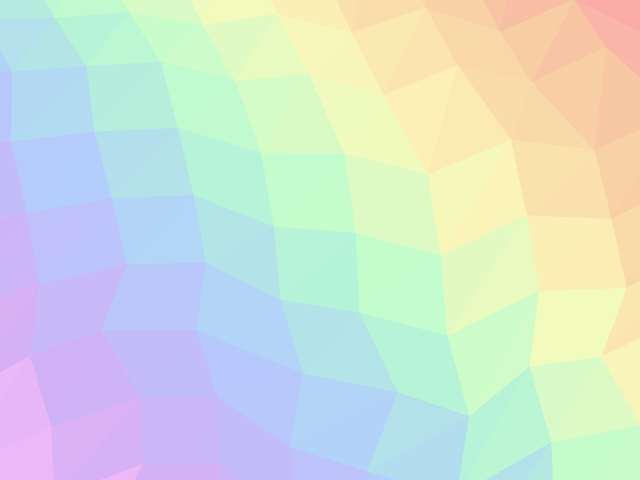
A WebGL 1 fragment shader for this background:

```glsl
precision highp float;
uniform vec2 u_resolution;

const vec2 CELL = vec2(0.1736, 0.153);

// Pastel spectrum along the diagonal
void addStop(inout vec3 color, vec3 next, float from, float to, float t) {
  color = mix(color, next, clamp((t - from) / (to - from), 0.0, 1.0));
}

vec3 spectrum(vec2 p) {
  float t = p.x - p.y;
  vec3 color = vec3(0.93, 0.72, 0.97);
  addStop(color, vec3(0.83, 0.69, 0.96), -0.90, -0.68, t);
  addStop(color, vec3(0.76, 0.74, 0.98), -0.68, -0.40, t);
  addStop(color, vec3(0.70, 0.81, 0.99), -0.40, -0.21, t);
  addStop(color, vec3(0.70, 0.87, 0.93), -0.21, -0.06, t);
  addStop(color, vec3(0.71, 0.95, 0.85), -0.06, 0.10, t);
  addStop(color, vec3(0.77, 0.99, 0.80), 0.10, 0.25, t);
  addStop(color, vec3(0.86, 0.98, 0.77), 0.25, 0.38, t);
  addStop(color, vec3(0.95, 0.98, 0.74), 0.38, 0.52, t);
  addStop(color, vec3(0.99, 0.95, 0.72), 0.52, 0.63, t);
  addStop(color, vec3(0.98, 0.87, 0.67), 0.63, 0.82, t);
  addStop(color, vec3(0.97, 0.80, 0.64), 0.82, 1.05, t);
  addStop(color, vec3(0.98, 0.68, 0.66), 1.05, 1.27, t);
  return color;
}

// Mesh corner for a lattice index, bent by layered waves
vec2 node(vec2 g) {
  float topRows = 1.0 - smoothstep(1.0, 2.0, g.y);
  float lowRows = smoothstep(2.0, 5.0, g.y);
  vec2 bend = vec2(0.113 - 0.2 * exp(-0.4 * g.y), 0.04 * exp(-3.0 * g.y * g.y));
  bend.x -= topRows * (0.02 + 0.019 * (g.x - 3.5));
  bend.x += 0.048 * lowRows * sin(1.05 * (g.x - 2.5)) * cos(2.1 * (g.y - 5.0));
  bend.y += (0.007 + 0.0156 * g.y) * sin(0.95 * (g.x - 3.0));
  bend.y -= 0.0043 * g.x * cos(3.14159 * g.x);
  return g * CELL + bend;
}

float side(vec2 a, vec2 b, vec2 p) {
  vec2 e = b - a, d = p - a;
  return e.x * d.y - e.y * d.x;
}

bool inTriangle(vec2 p, vec2 a, vec2 b, vec2 c) {
  return min(side(a, b, p), min(side(b, c, p), side(c, a, p))) >= 0.0;
}

// Flat colour of the facet that holds p
vec3 facet(vec2 p) {
  vec2 g = p / CELL;
  for (int i = 0; i < 5; i++) g += 0.8 * (p - node(g)) / CELL;
  vec2 base = floor(g);
  vec3 color = spectrum(p);
  for (int j = -1; j <= 1; j++) {
    for (int i = -1; i <= 1; i++) {
      vec2 id = base + vec2(float(i), float(j));
      vec2 a = node(id);
      vec2 b = node(id + vec2(1.0, 0.0));
      vec2 c = node(id + vec2(0.0, 1.0));
      vec2 d = node(id + 1.0);
      if (inTriangle(p, a, b, c)) color = spectrum((a + b + c) / 3.0);
      if (inTriangle(p, b, d, c)) color = spectrum((b + d + c) / 3.0);
    }
  }
  return color;
}

void main() {
  // Four samples per pixel smooth the facet edges
  vec3 color = vec3(0.0);
  for (int j = 0; j < 2; j++) {
    for (int i = 0; i < 2; i++) {
      vec2 offset = 0.5 * vec2(float(i), float(j)) - 0.25;
      vec2 p = (gl_FragCoord.xy + offset) / u_resolution.y;
      color += facet(vec2(p.x, 1.0 - p.y));
    }
  }
  gl_FragColor = vec4(color / 4.0, 1.0);
}
```
